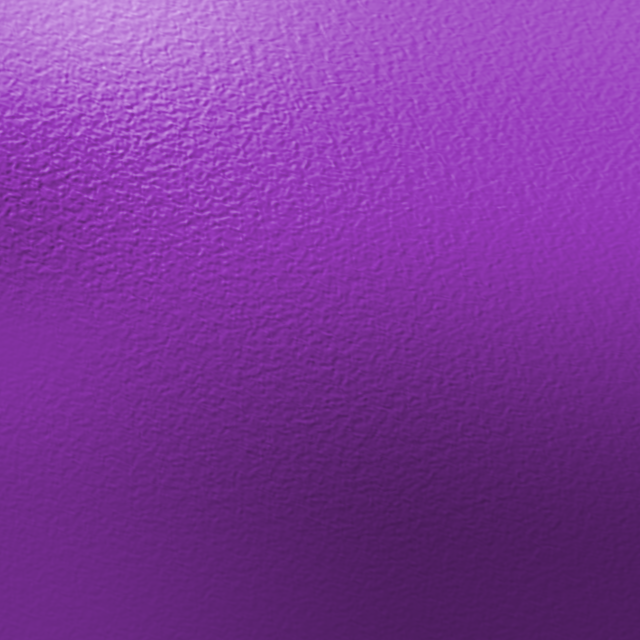
Write a Shadertoy shader that draws this texture.

```glsl
// Purple embossed foil: a broad diagonal sheen with soft glows and shadows,
// covered in fine pebbled grain. The grain is a warped noise height field lit
// from the upper left, and its strength varies across the sheet.

float hash(vec2 cell) {
    return fract(sin(dot(cell, vec2(127.1, 311.7))) * 43758.5453);
}

float valueNoise(vec2 p) {
    vec2 cell = floor(p), f = fract(p);
    f = f * f * (3.0 - 2.0 * f);
    return mix(mix(hash(cell), hash(cell + vec2(1, 0)), f.x),
               mix(hash(cell + vec2(0, 1)), hash(cell + vec2(1, 1)), f.x), f.y);
}

// Soft elliptical spot, 1 at its centre
float spot(vec2 p, vec2 centre, vec2 radius) {
    vec2 d = (p - centre) / radius;
    return exp(-dot(d, d));
}

// Height of the pebbled surface: two rotated layers hide the lattice
float grainHeight(vec2 p) {
    vec2 warp = vec2(valueNoise(p * 0.5 + 17.0), valueNoise(p * 0.5 + 53.0));
    p += 0.8 * warp;
    return 0.6 * valueNoise(mat2(0.9, 0.44, -0.44, 0.9) * p)
         + 0.4 * valueNoise(mat2(1.2, -0.7, 0.7, 1.2) * p + 31.0);
}

// Large-scale brightness of the sheet
float sheen(vec2 uv) {
    float low = mix(0.44, 0.31, smoothstep(0.0, 0.7, uv.x));
    float rise = smoothstep(0.2 - 0.1 * uv.x, 0.84 - 0.06 * uv.x, uv.y);
    float tone = mix(low, 0.605, rise);
    tone += 0.035 * smoothstep(0.75, 1.0, uv.y);
    tone += 0.13 * spot(uv, vec2(0.17, 1.02), vec2(0.3, 0.2));
    tone += 0.03 * spot(uv, vec2(0.0, 0.4), vec2(0.2, 0.14));
    tone -= 0.09 * spot(uv, vec2(-0.02, 0.66), vec2(0.22, 0.16));
    return tone;
}

// How deeply the grain shows at each place
float grainStrength(vec2 uv) {
    float depth = 0.055;
    depth += 0.19 * spot(uv, vec2(0.07, 0.75), vec2(0.32, 0.2));
    depth += 0.08 * spot(uv, vec2(0.45, 0.5), vec2(0.42, 0.35));
    depth += 0.06 * spot(uv, vec2(0.4, 0.9), vec2(0.25, 0.2));
    depth *= 1.0 - 0.7 * spot(uv, vec2(0.02, 0.46), vec2(0.15, 0.07));
    return depth * mix(0.5, 1.0, smoothstep(0.0, 0.4, uv.y));
}

// Dark plum through violet to pale lilac
vec3 foilColour(float tone) {
    vec3 violet = tone * vec3(1.0, 0.375, 1.235);
    vec3 lilac = mix(vec3(0.59, 0.235, 0.735), vec3(0.78, 0.57, 0.875), (tone - 0.59) / 0.19);
    return mix(violet, lilac, smoothstep(0.55, 0.64, tone));
}

void mainImage(out vec4 fragColor, in vec2 fragCoord) {
    vec2 uv = fragCoord / iResolution.xy;

    // Relief: height difference along the light, which turns sideways at upper right
    vec2 p = uv * vec2(140.0, 185.0);
    float turn = smoothstep(0.9, 1.6, uv.x + uv.y);
    vec2 towardLight = mix(vec2(-0.22, 0.42), vec2(-0.42, 0.2), turn);
    float relief = grainHeight(p - towardLight) - grainHeight(p + towardLight);

    float tone = sheen(uv) + grainStrength(uv) * relief;
    fragColor = vec4(clamp(foilColour(tone), 0.0, 1.0), 1.0);
}
```
